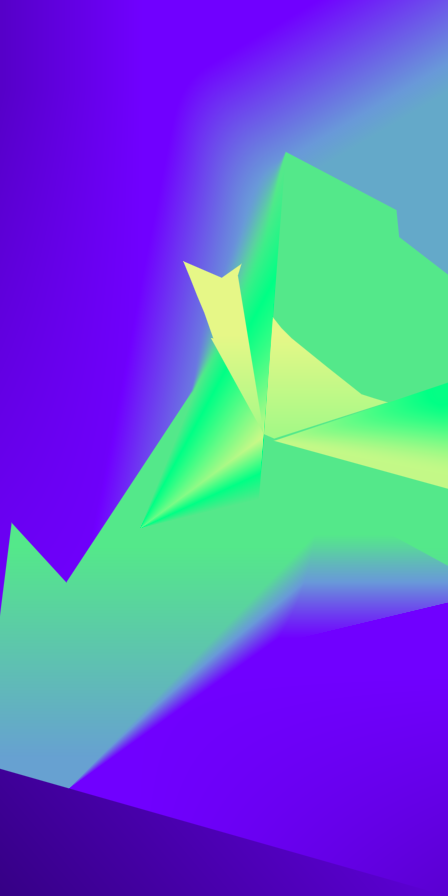
This background is drawn by a WebGL 2 fragment shader. Its source:

```glsl
#version 300 es
precision highp float;

uniform vec2 u_resolution;
out vec4 outColor;

#define INDIGO vec3(0.19, 0.00, 0.48)
#define VIOLET vec3(0.44, 0.00, 1.00)
#define SLATE  vec3(0.41, 0.60, 0.85)
#define GREEN  vec3(0.33, 0.91, 0.54)
#define SPRING vec3(0.00, 1.00, 0.52)
#define YELLOW vec3(0.90, 0.97, 0.53)
#define KITE_TIP vec2(0.312, 0.820)
#define WING_TIP vec2(0.612, 1.016)
#define FADE_TIP vec2(0.148, 0.235)
#define CORNERS 10

// One ramp shared by all facets: 0 indigo ... 5 yellow
vec3 ramp(float level) {
    vec3 c = mix(INDIGO, VIOLET, clamp(level, 0.0, 1.0));
    c = mix(c, SLATE, clamp(level - 1.0, 0.0, 1.0));
    c = mix(c, GREEN, clamp(level - 2.0, 0.0, 1.0));
    c = mix(c, SPRING, clamp(level - 3.0, 0.0, 1.0));
    return mix(c, YELLOW, clamp(level - 4.0, 0.0, 1.0));
}

float linear(float a, float b, float x) {
    return clamp((x - a) / (b - a), 0.0, 1.0);
}

// Signed distance to a line, positive on the left of a -> b
float lineSide(vec2 p, vec2 a, vec2 b) {
    vec2 d = normalize(b - a);
    return d.x * (p.y - a.y) - d.y * (p.x - a.x);
}

// Signed distance to a polygon, negative inside
float polygon(vec2 p, vec2 v[CORNERS]) {
    float d = 1e3, s = 1.0;
    for (int i = 0, j = CORNERS - 1; i < CORNERS; j = i, i++) {
        vec2 e = v[j] - v[i], w = p - v[i];
        vec2 b = w - e * clamp(dot(w, e) / max(dot(e, e), 1e-8), 0.0, 1.0);
        d = min(d, dot(b, b));
        bvec3 c = bvec3(p.y >= v[i].y, p.y < v[j].y, e.x * w.y > e.y * w.x);
        if (all(c) || !any(c)) s = -s;
    }
    return s * sqrt(d);
}

float cover(float d, float width) {
    return smoothstep(width, -width, d);
}

float softMin(float a, float b, float k) {
    float h = max(k - abs(a - b), 0.0) / k;
    return min(a, b) - h * h * k * 0.25;
}

// Violet sky with a slate glow bounded by two soft edges
float skyLevel(vec2 p) {
    float left = -lineSide(p, vec2(0.208, 0.828), vec2(0.404, 1.818)) / 0.20;
    float top = -lineSide(p, vec2(0.404, 1.818), vec2(0.755, 2.026)) / 0.27;
    float glow = clamp(softMin(left, top, 0.25), 0.0, 1.2);
    float shade = 0.42 * linear(0.32, 0.0, p.x) * linear(0.5, 1.8, p.y);
    return 1.0 + glow - shade;
}

// Green body that melts into violet at the lower right
float bodyLevel(vec2 p, float px) {
    float green = 3.0 - 0.9 * linear(0.78, 0.31, p.y);
    float d1 = -lineSide(p, FADE_TIP, vec2(0.703, 0.807));
    float d2 = lineSide(p, FADE_TIP, vec2(0.612, 0.568));
    float diagonal = clamp(d1 / max(d1 + d2, 1e-4), 0.0, 1.0);
    float right = linear(0.807, 0.575, p.y);
    right *= cover(lineSide(p, vec2(0.872, 0.807), vec2(1.0, 0.737)), px);
    right = max(right, cover(lineSide(p, vec2(0.604, 0.562), vec2(1.0, 0.656)), px));
    float violet = 1.0 - 0.35 * linear(0.5, 0.0, p.y) * linear(0.3, 1.0, p.x);
    return mix(green, violet, min(diagonal, right));
}

// Bright fan around the kite tip: spring ridges, yellow core
float fanRise(vec2 p) {
    vec2 q = p - KITE_TIP;
    float a = atan(q.y, q.x);
    float ridge = linear(0.24, 0.43, a) * linear(1.19, 1.075, a);
    float core = linear(0.43, 0.64, a) * linear(1.075, 0.64, a);
    return ridge + core * (0.4 + 0.5 * linear(0.0, 0.35, length(q)));
}

void main() {
    vec2 p = gl_FragCoord.xy / u_resolution * vec2(1.0, 2.0);
    float px = 0.8 / u_resolution.x;
    vec3 color = ramp(skyLevel(p));

    // Body, with a blurred upper left edge
    float body = polygon(p, vec2[CORNERS](
        vec2(0.638, 1.661), vec2(0.885, 1.531), vec2(0.891, 1.471), vec2(1.1, 1.31),
        vec2(1.1, -0.1), vec2(-0.1, -0.1), vec2(-0.026, 0.42), vec2(0.026, 0.833),
        vec2(0.148, 0.70), vec2(0.43, 1.128)));
    float blur = 0.035 * smoothstep(1.1, 1.3, p.y) * smoothstep(0.64, 0.58, p.x);
    float crown = cover(lineSide(p, vec2(0.59, 1.04), vec2(0.638, 1.661)), px);
    float level = bodyLevel(p, px) + fanRise(p) * (1.0 - crown);
    color = mix(color, ramp(level), cover(body, px + blur));

    // Yellow feathers
    float tall = polygon(p, vec2[CORNERS](
        vec2(0.409, 1.417), vec2(0.495, 1.38), vec2(0.539, 1.411), vec2(0.531, 1.385),
        vec2(0.589, 1.031), vec2(0.471, 1.245), vec2(0.476, 1.245), vec2(0.456, 1.302),
        vec2(0.44, 1.34), vec2(0.425, 1.378)));
    float broad = polygon(p, vec2[CORNERS](
        vec2(0.609, 1.292), vec2(0.628, 1.268), vec2(0.651, 1.245), vec2(0.73, 1.181),
        vec2(0.807, 1.12), vec2(0.835, 1.111), vec2(0.865, 1.102), vec2(0.74, 1.062),
        vec2(0.612, 1.021), vec2(0.589, 1.031)));
    color = mix(color, ramp(4.7 + 0.3 * linear(1.02, 1.25, p.y)), cover(min(tall, broad), px));

    // Wing that turns from yellow to spring green
    vec2 q = p - WING_TIP;
    float wing = max(lineSide(p, WING_TIP, vec2(1.0, 1.146)),
                     -lineSide(p, WING_TIP, vec2(1.0, 0.909)));
    float turn = smoothstep(-0.2, 0.28, atan(q.y, q.x)) * linear(0.0, 0.38, length(q));
    color = mix(color, ramp(4.85 - 0.9 * turn), cover(wing, px));

    // Dark ground wedge
    float ground = lineSide(p, vec2(0.0, 0.284), vec2(0.833, 0.047));
    float dusk = 0.08 + 0.6 * p.x + 0.5 * p.y;
    color = mix(color, ramp(dusk), cover(ground, px));

    outColor = vec4(color, 1.0);
}
```
